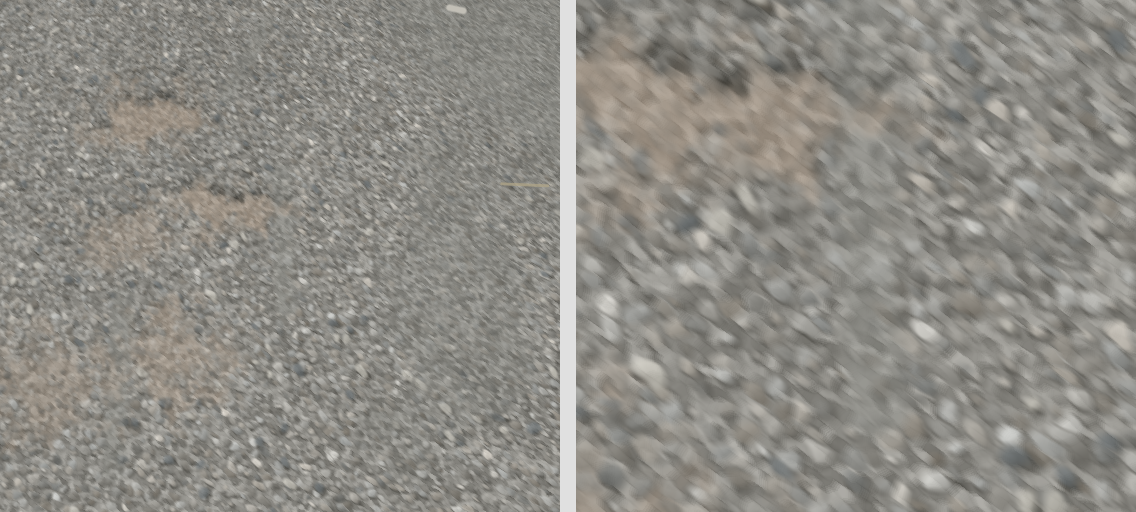
Left: the whole. Right: its middle third, enlarged.
A WebGL 1 fragment shader for this texture:

```glsl
precision highp float;
// Worn asphalt seen at a slant: loose tilted stones of uneven size in a gritty
// cellular matrix, with ragged sandy hollows, smooth tar seams and some litter.
// Cells shrink with distance; a short diagonal average softens the grain.
uniform vec2 u_resolution;
const float DENSITY = 82.0;        // stone cells per ground unit
const float GRIT_RATIO = 2.1;      // grit cells per stone cell
const float PEBBLE_RATIO = 0.62;   // large pebble cells per stone cell
const float STONE_SPREAD = 0.27;   // tone range between stones
const float GRIT_SPREAD = 0.23;
const float RELIEF = 0.16;         // light and shade across one stone
const float SHADOW = 0.11;         // depth of the stone shadows
const float BLUR = 0.0062;         // length of the diagonal softening
const int TAPS = 5;
const vec2 STREAK = vec2(0.8, -0.6);
const vec2 LIGHT = vec2(-0.5, 0.86);
const vec3 STONE = vec3(0.597, 0.590, 0.567);
const vec3 MATRIX = vec3(0.562, 0.556, 0.534);
const vec3 TAR = vec3(0.553, 0.552, 0.530);
const vec3 SAND = vec3(0.637, 0.592, 0.540);
const vec3 PALE = vec3(0.760, 0.750, 0.715);
const vec3 SLATE = vec3(0.445, 0.465, 0.470);
const vec3 STRAW = vec3(0.680, 0.640, 0.530);

float hash(vec2 p) {
  vec3 q = fract(vec3(p.xyx) * 0.1031);
  q += dot(q, q.yzx + 33.33);
  return fract((q.x + q.y) * q.z);
}
// Layered sines, roughly -1 to 1
float waves(vec2 p) {
  float sum = 0.0, amp = 0.5;
  for (int i = 0; i < 4; i++) {
    p = mat2(0.8, 0.6, -0.6, 0.8) * p * 1.8 + 1.7;
    sum += amp * sin(p.x + 1.3 * sin(p.y * 0.8)) * cos(p.y);
    amp *= 0.65;
  }
  return sum;
}
// Length that favours the streak direction
float tilted(vec2 d) {
  return length(vec2(0.82 * dot(d, STREAK), 1.2 * dot(d, vec2(-STREAK.y, STREAK.x))));
}
// Tilted cellular noise: border distance, cell id, offset from the centre
vec4 cells(vec2 p) {
  p += 0.13 * sin(p.yx * 2.9 + 1.9 * sin(p * 1.3));
  vec2 nearest = vec2(0.0);
  float first = 9.0, second = 9.0, id = 0.0;
  for (int k = 0; k < 9; k++) {
    float row = floor((float(k) + 0.5) / 3.0);
    vec2 cell = floor(p) + vec2(float(k) - 3.0 * row, row) - 1.0;
    vec2 d = p - cell - 0.05 - 0.9 * vec2(hash(cell), hash(cell + 71.3));
    float dist = tilted(d);
    second = min(second, max(first, dist));
    if (dist < first) { first = dist; nearest = d; id = hash(cell + 19.7); }
  }
  return vec4(second - first, id, nearest);
}
float spot(vec2 p, vec2 centre, vec2 radius, float warp) {
  return 1.0 - smoothstep(0.4, 1.3, length((p - centre) / radius) + 0.8 * warp);
}
float strip(vec2 p, vec2 a, vec2 b, float width) {
  vec2 d = b - a;
  float t = clamp(dot(p - a, d) / dot(d, d), 0.0, 1.0);
  return 1.0 - smoothstep(0.4 * width, width, length(p - a - d * t));
}
float sandMask(vec2 p) {
  float warp = waves(p * 22.0);
  float m = max(spot(p, vec2(0.28, 0.77), vec2(0.11, 0.065), warp),
                spot(p, vec2(0.43, 0.59), vec2(0.12, 0.045), warp));
  m = max(m, 0.7 * spot(p, vec2(0.25, 0.54), vec2(0.12, 0.06), warp));
  m = max(m, 0.8 * spot(p, vec2(0.34, 0.30), vec2(0.11, 0.10), warp));
  return max(m, 0.7 * spot(p, vec2(0.08, 0.25), vec2(0.15, 0.10), warp));
}
float tarMask(vec2 p, float broad) {
  float m = smoothstep(0.1, 0.32, p.x + 0.75 * p.y - 1.30 + 0.08 * broad);
  m = max(m, 0.7 * spot(p, vec2(0.88, 0.42), vec2(0.15, 0.32), broad));
  m = max(m, 0.8 * strip(p, vec2(0.55, 0.66), vec2(0.56, 0.40), 0.028));
  m = max(m, 0.8 * strip(p, vec2(0.24, 0.42), vec2(0.22, 0.08), 0.030));
  return max(m, 0.8 * strip(p, vec2(0.52, 0.95), vec2(0.44, 0.81), 0.022));
}
// Lays rounded stones with soft shadows over a ground colour
vec3 layStones(vec3 under, vec4 cell, vec3 tint, float radius, float cover) {
  float inside = cover * smoothstep(0.0, 0.16, cell.x);
  float shade = 1.0 - smoothstep(radius, radius + 0.25, tilted(cell.zw + 0.16 * LIGHT));
  float body = 1.0 - smoothstep(radius - 0.1, radius + 0.12, tilted(cell.zw));
  return mix(under - SHADOW * shade * inside, tint + RELIEF * dot(cell.zw, LIGHT), body * inside);
}
vec3 surface(vec2 p, float sand, float tar) {
  float nearness = 1.0 / (1.75 - p.y);
  vec2 g = DENSITY * vec2((p.x - 0.55) * nearness, log(nearness));
  vec4 stone = cells(g), grit = cells(g * GRIT_RATIO + 40.0), pebble = cells(g * PEBBLE_RATIO + 90.0);
  float grain = (grit.y - 0.5) * GRIT_SPREAD - 0.05 * (1.0 - smoothstep(0.0, 0.3, grit.x));
  vec3 col = mix(mix(MATRIX, TAR, tar), SAND, sand) + grain * (1.0 - 0.35 * max(tar, sand));
  // Stones, mostly buried by tar and sand
  float hue = fract(stone.y * 37.0) - 0.5;
  float tone = (stone.y - 0.5) * STONE_SPREAD + 0.09 * smoothstep(0.88, 1.0, stone.y);
  vec3 tint = STONE + tone + hue * vec3(0.03, 0.0, -0.03) + 0.3 * grain;
  float bare = (1.0 - 0.7 * tar) * (1.0 - 0.75 * sand);
  col = layStones(col, stone, tint, mix(0.12, 0.52, fract(stone.y * 91.0)), 0.9 * bare);
  // Scattered large pebbles, pale or slate
  tint = mix(SLATE, PALE, step(0.94, pebble.y)) + 0.3 * grain;
  float size = mix(0.18, 0.34, fract(pebble.y * 91.0));
  return layStones(col, pebble, tint, size, 0.85 * bare * step(0.88, pebble.y));
}
void main() {
  vec2 p = gl_FragCoord.xy / u_resolution.y;
  float broad = waves(p * 5.0), sand = sandMask(p), tar = tarMask(p, broad);
  vec3 col = vec3(0.02 * broad - 0.02 * smoothstep(0.6, 1.0, p.y) + 0.01);
  for (int i = 0; i < TAPS; i++)
    col += surface(p + STREAK * BLUR * (float(i) / float(TAPS - 1) - 0.5), sand, tar) / float(TAPS);
  // Shadowed upper rims of the hollows, then a leaf and a dry stalk
  col -= 0.12 * max(sandMask(p - vec2(0.0, 0.016)) - sand, 0.0) * smoothstep(0.4, 0.6, p.y);
  col = mix(col, PALE, strip(p, vec2(0.878, 0.985), vec2(0.905, 0.979), 0.009));
  col = mix(col, STRAW, 0.8 * strip(p, vec2(0.98, 0.641), vec2(1.07, 0.637), 0.004));
  gl_FragColor = vec4(clamp(col, 0.0, 1.0), 1.0);
}
```
